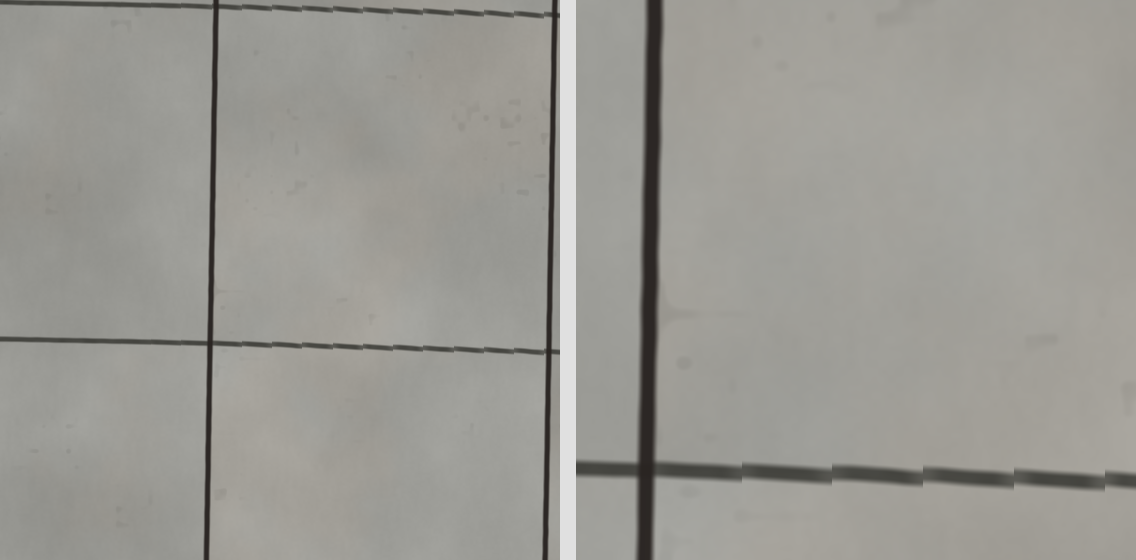
Left: the whole. Right: its middle third, enlarged.
Reproduce this pattern procedurally as a WebGL 2 fragment shader.

```glsl
#version 300 es
precision highp float;

#define TILE_SIZE vec2(0.605, 0.6015)
#define GRID_ORIGIN vec2(0.3685, 0.996)
#define LINE_HALF_WIDTH vec2(0.0047, 0.0043)
#define LINE_SOFTNESS 0.0024
#define STEP_LENGTH 0.054
#define MOTTLE 0.115
#define GRAIN 0.012

uniform vec2 u_resolution;
out vec4 outColor;

const vec3 STONE_DARK = vec3(0.56, 0.56, 0.54);
const vec3 STONE_MID = vec3(0.60, 0.60, 0.58);
const vec3 STONE_LIGHT = vec3(0.64, 0.64, 0.62);
const vec3 STONE_WARM = vec3(0.012, 0.0, -0.008);
const vec3 GROUT_DARK = vec3(0.16, 0.14, 0.13);
const vec3 GROUT_PALE = vec3(0.25, 0.25, 0.23);

float hash(vec2 p) {
    vec3 q = fract(vec3(p.xyx) * 0.1031);
    q += dot(q, q.yzx + 33.33);
    return fract((q.x + q.y) * q.z);
}

float noise(vec2 p) {
    vec2 i = floor(p), f = fract(p);
    f = f * f * (3.0 - 2.0 * f);
    return mix(mix(hash(i), hash(i + vec2(1, 0)), f.x),
               mix(hash(i + vec2(0, 1)), hash(i + vec2(1, 1)), f.x), f.y);
}

float fbm(vec2 p) {
    float sum = 0.0, amplitude = 0.5;
    for (int i = 0; i < 5; i++) {
        sum += amplitude * noise(p);
        p = mat2(1.6, 1.2, -1.2, 1.6) * p + 17.3;
        amplitude *= 0.5;
    }
    return sum;
}

float glow(vec2 p, vec2 center, vec2 radius) {
    vec2 d = (p - center) / radius;
    return exp(-dot(d, d));
}

// Leaning, slightly bowed grid, still in canvas units
vec2 gridPosition(vec2 p) {
    float lean = 0.0175 * p.y;
    float sag = 0.0182 * p.x + 0.0055 * p.x * p.x;
    return p - GRID_ORIGIN + vec2(-lean, sag);
}

vec3 stone(vec2 p, vec2 tile) {
    vec2 seed = p + 7.0 * vec2(hash(tile + 41.0), hash(tile + 83.0));
    float clouds = fbm(seed * 5.0 + 3.0) - 0.48;
    float streaks = noise(seed * vec2(130.0, 45.0)) - 0.5;
    float grain = noise(seed * 210.0) - 0.5;

    // Broad light falling on the middle and lower floor
    float light = 0.026 * glow(p, vec2(0.58, 0.46), vec2(0.22, 0.25))
                + 0.022 * glow(p, vec2(0.52, 0.12), vec2(0.40, 0.25))
                - 0.018 * glow(p, vec2(0.20, 0.88), vec2(0.40, 0.22))
                - 0.012 * glow(p, vec2(0.95, 0.72), vec2(0.15, 0.30));
    float tone = light + MOTTLE * clouds + GRAIN * (0.6 * streaks + 0.6 * grain)
               + 0.008 * (hash(tile + 19.0) - 0.5);

    // Sparse smudges
    float patches = smoothstep(0.60, 0.80, noise(seed * 9.0 + 31.0));
    float specks = smoothstep(0.74, 0.95, noise(seed * 68.0));
    tone -= 0.035 * patches * specks;

    vec3 color = mix(STONE_MID, STONE_LIGHT, clamp(tone / 0.04, 0.0, 1.3));
    color = mix(color, STONE_DARK, clamp(-tone / 0.04, 0.0, 1.5));
    return color + STONE_WARM * smoothstep(0.45, 0.7, fbm(seed * 4.0 + 60.0));
}

void main() {
    vec2 p = gl_FragCoord.xy / u_resolution;
    vec2 grid = gridPosition(p);
    vec2 tile = floor(grid / TILE_SIZE);

    // Short slanted steps roughen the horizontal joints toward the right
    float stepRamp = fract(p.x / STEP_LENGTH) - 0.5;
    float rough = smoothstep(0.15, 0.6, p.x) * mix(0.6, 1.0, p.y);
    vec2 joint = grid;
    joint.y += 0.0035 * rough * stepRamp;
    joint += 0.0007 * (vec2(noise(p.yx * 60.0), noise(p * 60.0 + 9.0)) - 0.5);
    vec2 lineDistance = abs(joint - TILE_SIZE * round(joint / TILE_SIZE));

    float soft = max(LINE_SOFTNESS, 0.75 / min(u_resolution.x, u_resolution.y));
    vec2 cover = 1.0 - smoothstep(LINE_HALF_WIDTH - soft, LINE_HALF_WIDTH + soft, lineDistance);
    cover.y *= 1.0 - 0.28 * rough * smoothstep(0.25, 0.5, abs(stepRamp));

    // Pale horizontal joints below, dark vertical joints above
    vec3 color = stone(p, tile);
    vec3 paleGrout = GROUT_PALE + 0.03 * (noise(p * 90.0) - 0.5);
    color = mix(color, paleGrout, 0.93 * cover.y);
    color = mix(color, GROUT_DARK, 0.97 * cover.x);
    outColor = vec4(color, 1.0);
}
```
